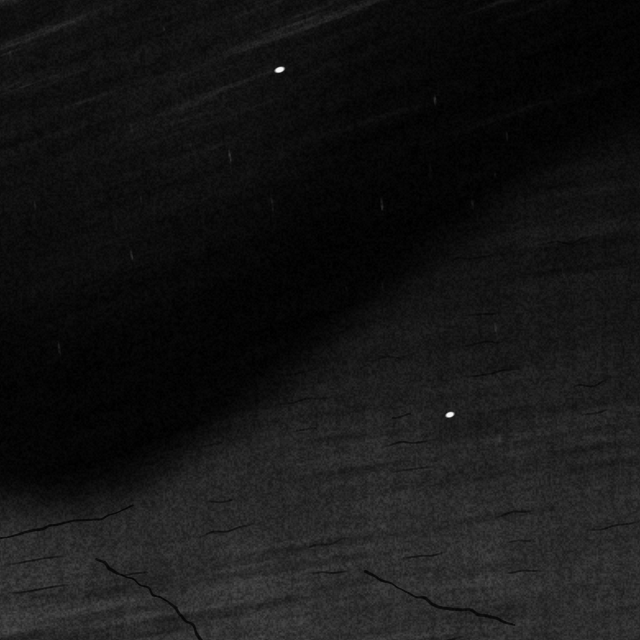
A Shadertoy shader for this texture:

```glsl
// Dark, worn surface: a soft diagonal shadow over a grainy grey sheet.
// Layers: shadow curve, slanted brush streaks, hairlines, three cracks,
// small upright scratches, two bright specks and fine film grain.

#define SHADOW_LEVEL 0.017
#define SHEEN_LEVEL 0.050
#define LIT_LEVEL 0.055
#define LIT_GAIN 0.108
#define STREAK_GAIN 0.30
#define GRAIN_SCALE 390.0
#define GRAIN_GAIN 0.105
#define CRACK_WIDTH 0.0022
#define SCRATCH_COUNT 28

float hash(vec2 p) {
    vec3 q = fract(p.xyx * 0.1031);
    q += dot(q, q.yzx + 33.33);
    return fract((q.x + q.y) * q.z);
}

float noise(vec2 p) {
    vec2 i = floor(p), f = fract(p);
    f = f * f * (3.0 - 2.0 * f);
    return mix(mix(hash(i), hash(i + vec2(1, 0)), f.x),
               mix(hash(i + vec2(0, 1)), hash(i + vec2(1, 1)), f.x), f.y);
}

float fbm(vec2 p) {
    float sum = 0.0, gain = 0.5;
    for (int i = 0; i < 4; i++) {
        sum += gain * noise(p);
        p = p * 2.03 + 17.3;
        gain *= 0.5;
    }
    return sum / 0.9375;
}

vec2 rotate(vec2 p, float angle) {
    float c = cos(angle), s = sin(angle);
    return vec2(c * p.x + s * p.y, c * p.y - s * p.x);
}

// Wandering line from a to b, with uneven thickness
float crack(vec2 p, vec2 a, vec2 b, float seed, float blur) {
    vec2 along = b - a, q = p - a;
    float t = clamp(dot(q, along) / dot(along, along), 0.0, 1.0);
    vec2 side = normalize(vec2(-along.y, along.x));
    float wander = (noise(vec2(t * 4.0, seed)) - 0.5) * 0.022
                 + (noise(vec2(t * 17.0, seed + 5.0)) - 0.5) * 0.007;
    float width = CRACK_WIDTH * (0.2 + noise(vec2(t * 9.0, seed + 9.0)));
    float dist = length(q - along * t - side * wander);
    return 1.0 - smoothstep(width * 0.4, width + blur, dist);
}

// Short, thin strokes scattered one per stretched cell
float hairlines(vec2 p, float blur) {
    vec2 size = vec2(0.15, 0.045);
    vec2 id = floor(p / size), q = (fract(p / size) - 0.5) * size;
    float pick = hash(id + 41.0);
    float bend = (noise(vec2(p.x * 45.0, id.y * 7.0)) - 0.5) * 0.008;
    float line = 1.0 - smoothstep(0.0004, 0.0011 + blur, abs(q.y - bend));
    float ends = 1.0 - smoothstep(0.015, 0.015 + 0.05 * hash(id), abs(q.x));
    return line * ends * step(0.58, pick) * pick;
}

// Soft oval mark
float oval(vec2 p, vec2 radius, float blur) {
    float edge = blur / min(radius.x, radius.y);
    return 1.0 - smoothstep(1.0 - edge, 1.0 + edge, length(p / radius));
}

void mainImage(out vec4 fragColor, in vec2 fragCoord) {
    vec2 p = fragCoord / iResolution.xy;
    float blur = 1.0 / min(iResolution.x, iResolution.y);

    // Diagonal shadow boundary and the two tonal fields
    float boundary = 0.22 + 0.6 * smoothstep(0.05, 1.1, p.x)
                   + (fbm(p * 5.0) - 0.5) * 0.035;
    float depth = boundary - p.y;
    float lit = smoothstep(-0.045, 0.08, depth);
    float sheen = smoothstep(0.12, 0.55, -depth) * (1.0 - 0.65 * smoothstep(0.35, 0.95, p.x));
    float level = SHADOW_LEVEL + SHEEN_LEVEL * sheen
                + lit * (LIT_LEVEL + LIT_GAIN * smoothstep(0.65, 0.03, p.y));

    // Slanted streaks, steeper in the upper part, and faint mottling
    vec2 low = rotate(p, 0.16), high = rotate(p, 0.34);
    float lowStreak = fbm(low * vec2(5.0, 75.0)) - 0.5;
    float highStreak = fbm(high * vec2(3.5, 55.0) + 30.0) - 0.5;
    float patches = smoothstep(0.35, 0.7, fbm(low * vec2(3.0, 6.0) + 8.0));
    float streak = mix(highStreak * 1.6, lowStreak * (0.4 + 1.2 * patches), lit);
    level *= 1.0 + STREAK_GAIN * 2.0 * streak + 0.3 * (fbm(p * 8.0 + 50.0) - 0.5);
    level += 0.09 * smoothstep(0.13, 0.32, highStreak) * smoothstep(0.72, 1.0, p.y) * (1.0 - 0.6 * p.x);
    level *= 1.0 + 0.12 * (noise(p * vec2(95.0, 9.0)) - 0.5);

    // Hairlines and three larger cracks
    level *= 1.0 - 0.6 * lit * hairlines(low, blur);
    vec4 cracks[3] = vec4[3](vec4(-0.01, 0.145, 0.21, 0.20),
                             vec4(0.15, 0.125, 0.33, -0.005),
                             vec4(0.57, 0.105, 0.80, 0.015));
    for (int i = 0; i < 3; i++)
        level *= 1.0 - 0.75 * crack(p, cracks[i].xy, cracks[i].zw, float(i) * 13.0 + 2.0, blur);

    // Film grain, stronger where the sheet is brighter
    float grain = 0.65 * noise(p * GRAIN_SCALE) + 0.35 * noise(p * GRAIN_SCALE * 0.55 + 90.0) - 0.5;
    level += grain * GRAIN_GAIN * (0.35 + 5.0 * level);

    // Faint upright scratches, mostly in the shadow
    for (int i = 0; i < SCRATCH_COUNT; i++) {
        float k = float(i);
        vec2 center = vec2(hash(vec2(k, 3.0)), 0.28 + 0.7 * hash(vec2(k, 7.0)));
        vec2 radius = vec2(0.0018, 0.003 + 0.009 * hash(vec2(k, 11.0)));
        float glow = 0.03 + 0.15 * pow(hash(vec2(k, 19.0)), 3.0);
        level += glow * oval(rotate(p - center, 0.12), radius, blur) * noise(p * 260.0) * 1.5;
    }

    // Two bright specks
    float specks = oval(rotate(p - vec2(0.437, 0.891), 0.3), vec2(0.0075, 0.0042), blur)
                 + oval(rotate(p - vec2(0.703, 0.352), 0.3), vec2(0.0065, 0.0040), blur);
    level = mix(level, 0.96, min(specks, 1.0));

    fragColor = vec4(vec3(clamp(level, 0.0, 1.0)), 1.0);
}
```
